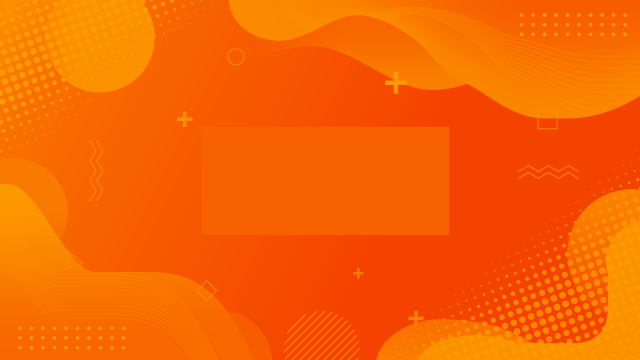
A Shadertoy shader for this background:

```glsl
// Orange abstract backdrop: flowing waves, halftone corners, thin icons and a plain centre panel.

const vec2  CANVAS = vec2(16.0, 9.0);          // working units
const float WARM = 0.47, DEEP = 0.262;         // green level of the backdrop ends
const float PANEL = 0.38, GOLD = 0.61;         // panel and accent levels
const vec4  PANEL_BOX = vec4(8.135, 4.478, 3.095, 1.352);  // centre, half size
const float DOT_CELL = 0.23, DOT_TILT = 0.35;  // halftone grid
const vec2  GRID_STEP = vec2(0.2875, 0.242);   // dot matrix pitch
const float LINE = 0.013;                      // half width of icon strokes

float px;  // size of one pixel in canvas units

// Every hue lies on one red to gold ramp, indexed by its green level.
vec3 ramp(float g) { return vec3(0.935 + 0.09 * g, g, 0.0); }

float cover(float d) { return clamp(0.5 - d / px, 0.0, 1.0); }
float edge(float d) { return clamp(0.5 - d / max(fwidth(d), 1e-4), 0.0, 1.0); }
float stroke(float d) { return cover(abs(d) - LINE); }
void paint(inout float g, float level, float mask) { g = mix(g, level, mask); }

float box(vec2 p, vec2 h) {
    vec2 q = abs(p) - h;
    return length(max(q, 0.0)) + min(max(q.x, q.y), 0.0);
}
float ellipse(vec2 p, vec2 r) { return (length(p / r) - 1.0) * min(r.x, r.y); }
float plusSign(vec2 p, float arm, float thick) {
    return min(box(p, vec2(arm, thick)), box(p, vec2(thick, arm)));
}
float smoothMin(float a, float b, float k) {
    float h = max(k - abs(a - b), 0.0) / k;
    return min(a, b) - h * h * k * 0.25;
}
float segment(vec2 p, vec2 a, vec2 b) {
    vec2 d = b - a;
    return length(p - a - d * clamp(dot(p - a, d) / dot(d, d), 0.0, 1.0));
}

// Contour lines of a field
float contours(float v, float gap) {
    float d = abs(fract(v / gap) - 0.5) * gap;
    return clamp(1.0 - d / max(fwidth(v), 1e-4), 0.0, 1.0);
}

// Two parallel zigzags running along x
float zigzags(vec2 p) {
    float wave = abs(mod(p.x, 0.5) - 0.25) * 0.6 - 0.075;
    float d = min(abs(p.y - wave - 0.085), abs(p.y - wave + 0.085)) * 0.857;
    return cover(max(d - LINE, abs(p.x) - 0.75));
}

// Tilted dots, largest in a band at distance "peak" from the corner
float halftone(vec2 fromCorner, float peak, float reach) {
    float c = cos(DOT_TILT), s = sin(DOT_TILT);
    mat2 turn = mat2(c, s, -s, c);
    vec2 q = turn * fromCorner / DOT_CELL;
    vec2 middle = (floor(q) + 0.5) * DOT_CELL;
    float along = dot(middle * turn, vec2(0.78, 1.0));
    float size = smoothstep(reach, peak, along) * mix(0.5, 1.0, smoothstep(0.0, peak, along));
    float radius = 0.085 * size;
    return cover(length(q * DOT_CELL - middle) - radius) * step(0.008, radius);
}

float dotMatrix(vec2 p) {
    vec2 id = clamp(round(p / GRID_STEP), vec2(0.0), vec2(9.0, 2.0));
    return cover(length(p - id * GRID_STEP) - 0.043);
}

// Wave profiles: depth below the top edge, or height above the bottom edge
float frontDepth(float x) {
    float u = (7.0 - min(x, 7.0)) / 1.27, tail = max(x - 14.2, 0.0) / 1.8;
    return 1.02 * sqrt(max(1.0 - u * u, 0.0)) - 0.645 * smoothstep(7.0, 8.96, x)
        + 2.585 * smoothstep(8.9, 13.6, x) + 0.2 * exp(-pow((x - 11.2) / 0.5, 2.0))
        - 0.56 * tail * tail;
}
float backDepth(float x) {
    float tail = max(x - 10.8, 0.0) / 0.7;
    return 1.42 - 0.27 * smoothstep(6.0, 7.8, x) + 1.1 * smoothstep(7.8, 10.8, x) - 0.1 * tail * tail;
}
float leftHeight(float x) {
    return 4.4 - 2.2 * smoothstep(0.2, 2.4, x) - 2.2 * pow(max(x - 3.5, 0.0) / 2.85, 3.0);
}

void mainImage(out vec4 fragColor, in vec2 fragCoord) {
    vec2 p = fragCoord / iResolution.xy * CANVAS;
    px = CANVAS.y / iResolution.y;
    float depth = CANVAS.y - p.y;
    float g = mix(WARM, DEEP, clamp((p.x + 0.5 * depth) / 12.5, 0.0, 1.0));

    // Top left disc and halftone
    paint(g, 0.57, cover(length(p - vec2(2.5, 8.06)) - 1.37) * smoothstep(0.6, 2.4, p.x + 0.3));
    paint(g, 0.58, 0.8 * smoothstep(3.2, 0.0, p.x + depth));
    paint(g, GOLD, 0.9 * halftone(vec2(p.x, depth), 2.1, 4.9));

    // Top waves with their line fan
    paint(g, mix(0.40, 0.50, smoothstep(0.6, 2.2, depth)),
        edge(depth - backDepth(p.x)) * smoothstep(6.0, 8.6, p.x));
    float front = frontDepth(p.x);
    float glow = smoothstep(0.0, 1.0, depth / max(front, 0.05));
    float topLevel = mix(mix(0.54, 0.36, smoothstep(6.5, 13.5, p.x)), 0.54, glow * 0.9);
    float topMask = edge(depth - front);
    paint(g, topLevel, topMask);
    float fan = depth / max(frontDepth(p.x - 1.4), 0.05);
    paint(g, 0.58, 0.35 * topMask * contours(fan, 0.05) * step(0.45, fan) * step(fan, 1.0));

    // Lower left disc, wave and lines
    paint(g, 0.48, cover(length(p - vec2(0.35, 3.69)) - 1.35) * smoothstep(2.3, 3.9, p.y));
    paint(g, 0.365, cover(length(p - vec2(5.45, -0.1)) - 1.36));
    float leftMask = edge(p.y - leftHeight(p.x));
    paint(g, mix(0.40, 0.60, smoothstep(0.0, 4.4, p.y - 0.08 * p.x)), leftMask);
    float inset = leftHeight(p.x + 0.9) - p.y;
    paint(g, 0.59, 0.22 * leftMask * contours(inset, 0.1) * step(0.0, inset) * step(inset, 1.2));

    // Lower right blobs and halftone
    paint(g, mix(0.32, 0.50, smoothstep(1.3, 4.0, p.y)), cover(length(p - vec2(15.8, 2.65)) - 1.62));
    vec2 hump = p - vec2(11.04, -0.2);
    paint(g, mix(0.49, 0.43, p.y), edge(ellipse(hump, vec2(hump.x < 0.0 ? 1.65 : 2.6, 1.22))));
    float post = min(length(p - vec2(16.2, 2.45)) - 1.05, max(15.2 - p.x, p.y - 2.45));
    float body = smoothMin(post, max(p.y - 0.42, 12.0 - p.x), 0.9);
    body = min(body, ellipse(p - vec2(11.9, -0.1), vec2(1.45, 0.72)));
    paint(g, 0.57, cover(body));
    paint(g, GOLD, 0.75 * halftone(vec2(CANVAS.x - p.x, p.y), 3.0, 5.9));

    // Striped disc and dot matrices
    float stripe = abs(mod(p.x - p.y, 0.2) - 0.1) * 0.707 - LINE;
    paint(g, 0.52, cover(max(stripe, length(p - vec2(8.04, 0.29)) - 0.94)));
    paint(g, GOLD, dotMatrix(p - vec2(13.04, 8.14)) + dotMatrix(p - vec2(0.5, 0.31)));

    // Centre panel
    paint(g, PANEL, cover(box(p - PANEL_BOX.xy, PANEL_BOX.zw)));

    // Icons
    paint(g, 0.60, cover(plusSign(p - vec2(9.9, 6.93), 0.27, 0.055)));
    paint(g, 0.56, cover(plusSign(p - vec2(4.62, 6.02), 0.19, 0.043)));
    paint(g, 0.48, cover(plusSign(p - vec2(8.96, 2.17), 0.13, 0.03)));
    paint(g, 0.50, cover(plusSign(p - vec2(10.4, 1.04), 0.19, 0.043)));
    vec2 diamond = abs(p - vec2(5.17, 1.73));
    float outlines = stroke(length(p - vec2(5.9, 7.58)) - 0.2);
    outlines += stroke(box(p - vec2(13.69, 6.02), vec2(0.24)));
    outlines += stroke((diamond.x + diamond.y - 0.25) * 0.707);
    vec2 a = vec2(1.64, 2.29), b = vec2(1.71, 2.71), c = vec2(2.08, 2.42);
    outlines += stroke(min(segment(p, a, b), min(segment(p, b, c), segment(p, c, a))));
    outlines += zigzags(p - vec2(13.71, 4.7)) + zigzags((p - vec2(2.41, 4.73)).yx);
    paint(g, 0.56, 0.85 * min(outlines, 1.0));

    fragColor = vec4(ramp(g), 1.0);
}
```
